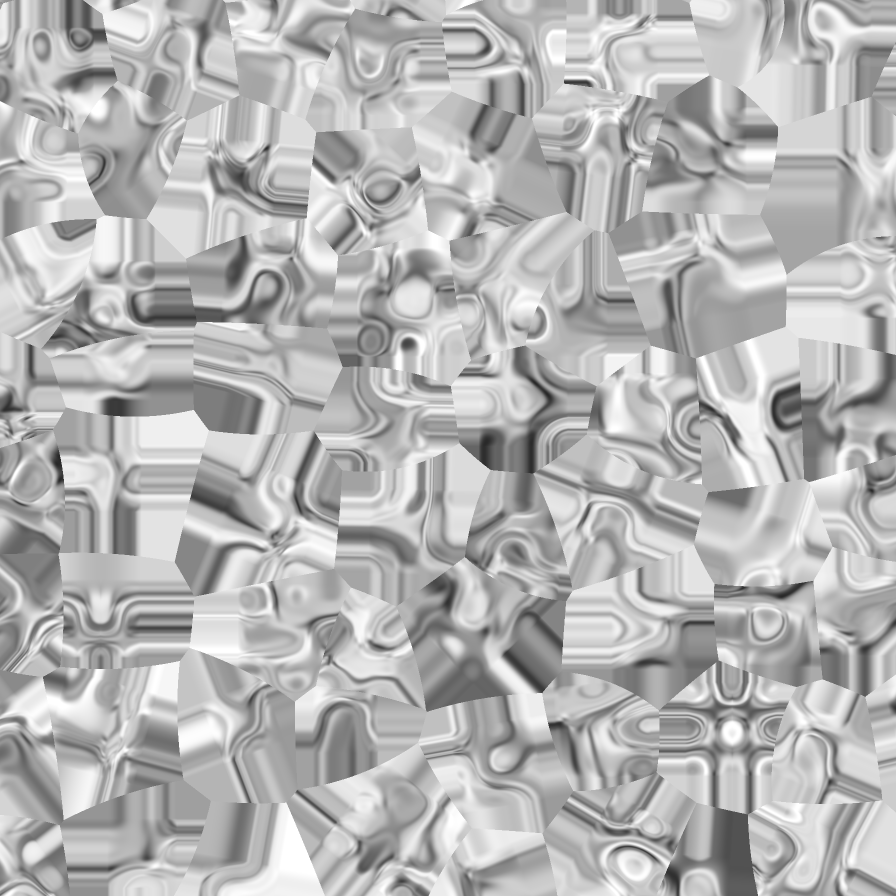
Give the GLSL for this texture, as a Shadertoy shader.

```glsl
// Grey mosaic of curved cells, each holding a box of swirled noise with streaked borders.

float hash(vec2 p) {
    return fract(sin(dot(p, vec2(127.1, 311.7))) * 43758.5453);
}

vec2 hash2(vec2 p) {
    return vec2(hash(p), hash(p + 57.3));
}

float noise(vec2 p) {
    vec2 i = floor(p);
    vec2 f = fract(p);
    f = f * f * (3.0 - 2.0 * f);
    return mix(mix(hash(i), hash(i + vec2(1, 0)), f.x),
               mix(hash(i + vec2(0, 1)), hash(i + vec2(1, 1)), f.x), f.y);
}

mat2 rotation(float a) {
    return mat2(cos(a), sin(a), -sin(a), cos(a));
}

// Noise bent twice by other noise, giving folded flow lines
float swirl(vec2 p, vec2 seed) {
    vec2 shift = floor(seed * 90.0);
    vec2 bend = vec2(noise(p * 2.8 + shift), noise(p * 2.8 + shift + 31.0)) - 0.5;
    p += 1.15 * bend;
    bend = vec2(noise(p * 3.4 + shift + 11.0), noise(p * 3.4 + shift + 73.0)) - 0.5;
    p += 0.3 * bend;
    float scale = mix(3.2, 5.2, seed.x);
    return 0.6 * noise(p * scale + shift + 17.0)
         + 0.4 * noise(p * scale * 2.2 + shift + 47.0);
}

float mosaic(vec2 uv) {
    vec2 p = uv * 7.6 + 3.3;
    vec2 home = floor(p);
    vec2 cell = home;
    vec2 local = vec2(0.0);
    float nearest = 1e5;

    // Weighted nearest centre: unequal weights curve the cell borders
    for (int y = -2; y <= 2; y++) {
        for (int x = -2; x <= 2; x++) {
            vec2 id = home + vec2(x, y);
            vec2 toPoint = p - id - 0.5 - 0.72 * (hash2(id) - 0.5);
            float d = length(toPoint) * mix(0.8, 1.2, hash(id + 19.7));
            if (d < nearest) {
                nearest = d;
                cell = id;
                local = toPoint;
            }
        }
    }

    // Some boxes are upright, the rest are turned
    float turn = hash(cell + 83.1);
    local = rotation(turn < 0.35 ? 0.0 : turn * 12.0) * local;

    // A rare box is mirrored about its middle
    if (hash(cell + 5.9) < 0.03) local.x = abs(local.x);

    // Clamping to the box drags its rim outward as straight streaks
    vec2 halfSize = vec2(mix(0.28, 0.48, hash(cell + 41.3)));
    local = clamp(local, -halfSize, halfSize);

    float d = swirl(local, hash2(cell + 7.7)) - 0.5;
    return clamp(0.742 + 0.95 * d - 0.7 * d * d, 0.0, 1.0);
}

void mainImage(out vec4 fragColor, in vec2 fragCoord) {
    // Four samples per pixel smooth the cell borders
    float grey = 0.0;
    for (int i = 0; i < 4; i++) {
        vec2 offset = vec2(i % 2, i / 2) * 0.5 - 0.25;
        grey += 0.25 * mosaic((fragCoord + offset) / iResolution.y);
    }
    fragColor = vec4(vec3(grey), 1.0);
}
```
